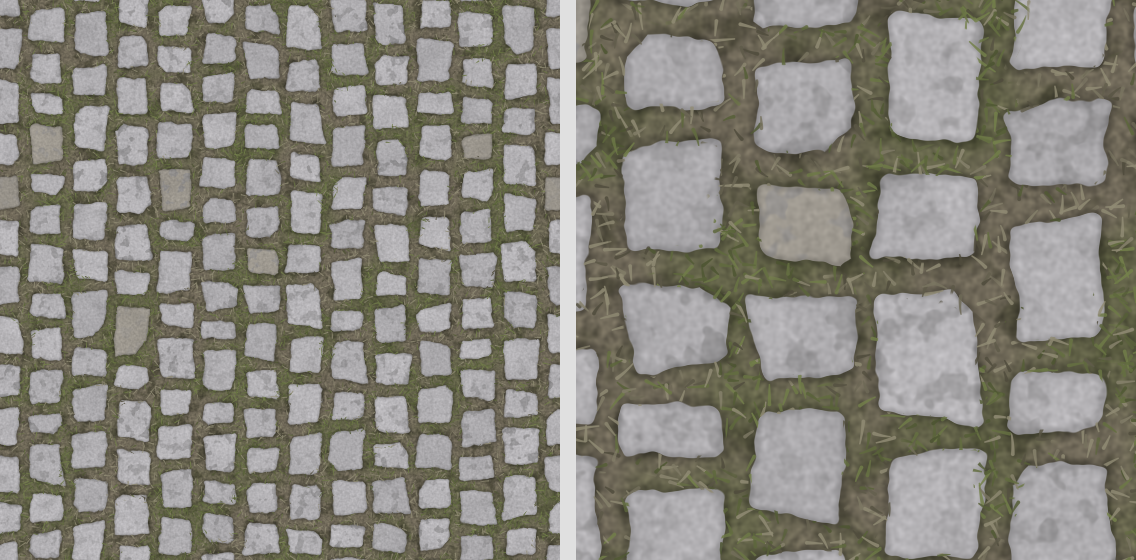
Left: the whole. Right: its middle third, enlarged.
Give the GLSL for this texture, as a WebGL 1 fragment shader.

```glsl
precision highp float;
// Weathered granite setts in thirteen loose columns, with grassy soil joints.
// Each column holds its own number of rows; every sett is a skewed, chipped
// rounded box. Grass and straw are layers of short hashed segments.

uniform vec2 u_resolution;

#define COLUMNS 13.0
#define MIN_ROWS 12.0
#define HALF_WIDTH 0.0285
#define ROW_GAP 0.0205
#define ROW_JITTER 0.32
#define CORNER_RADIUS 0.006
#define EDGE_ROUGHNESS 0.0032
#define GRASS_DENSITY 0.62
#define BLADE_WIDTH 0.0011
#define BROWN_SHARE 0.06

const vec3 GRANITE = vec3(0.695, 0.688, 0.700);
const vec3 GRANITE_DARK = vec3(0.545, 0.540, 0.545);
const vec3 GRANITE_BROWN = vec3(0.605, 0.585, 0.550);
const vec3 SOIL = vec3(0.440, 0.412, 0.350);
const vec3 SOIL_DARK = vec3(0.310, 0.295, 0.235);
const vec3 STRAW = vec3(0.565, 0.545, 0.455);
const vec3 GRASS = vec3(0.410, 0.455, 0.265);
const vec3 GRASS_DARK = vec3(0.295, 0.325, 0.190);

vec2 hash2(vec2 p) {
  vec3 q = fract(p.xyx * vec3(0.1031, 0.1030, 0.0973));
  q += dot(q, q.yzx + 33.33);
  return fract((q.xx + q.yz) * q.zy);
}

// Integer index wrapped to 0..n-1, so the pattern tiles.
float wrap(float i, float n) { return floor(mod(i + 0.5, n)); }

float slope(vec2 i, vec2 f, float period) {
  vec2 cell = vec2(wrap(i.x, period), wrap(i.y, period));
  return dot(hash2(cell + period) * 2.0 - 1.0, f);
}

// Tiling gradient noise, roughly -0.8..0.8.
float noise(vec2 uv, float freq) {
  vec2 p = uv * freq, i = floor(p), f = p - i;
  vec2 s = f * f * f * (f * (f * 6.0 - 15.0) + 10.0), e = vec2(1.0, 0.0);
  float low = mix(slope(i, f, freq), slope(i + e, f - e, freq), s.x);
  float high = mix(slope(i + e.yx, f - e.yx, freq), slope(i + 1.0, f - 1.0, freq), s.x);
  return 1.6 * mix(low, high, s.y);
}

float fbm(vec2 uv, float freq) {
  return 0.55 * noise(uv, freq) + 0.3 * noise(uv, freq * 2.0) + 0.15 * noise(uv, freq * 4.0);
}

// Lower boundary of a row, in row units.
float rowEdge(float row, float rows, float column) {
  return row + ROW_JITTER * (hash2(vec2(wrap(row, rows) + 31.0, column)).x - 0.5);
}

float settDistance(vec2 p, vec2 size, vec2 id) {
  vec2 skew = hash2(id + 5.0) - 0.5, taper = hash2(id + 57.0) - 0.5;
  vec2 chip = hash2(id + 91.0), side = sign(hash2(id + 113.0) - 0.5);
  p += p.yx * skew * vec2(0.20, 0.24);
  vec2 extent = size * (1.0 + 0.22 * taper * clamp(p.yx / size.yx, -1.5, 1.5));
  vec2 q = abs(p) - extent + CORNER_RADIUS;
  float box = length(max(q, 0.0)) + min(max(q.x, q.y), 0.0) - CORNER_RADIUS;
  float cut = 0.7071 * (dot(p, side) - (size.x + size.y) * mix(0.68, 1.15, chip.x));
  return max(box, cut);
}

// Signed distance to the closest sett, with its id.
vec3 closestSett(vec2 uv, vec2 warp) {
  vec3 best = vec3(1.0, 0.0, 0.0);
  float x = uv.x * COLUMNS - 0.08;
  for (float dx = -1.0; dx <= 1.0; dx++) {
    float c = floor(x + 0.5) + dx, column = wrap(c, COLUMNS);
    vec2 h = hash2(vec2(column, 7.0));
    float rows = MIN_ROWS + floor(h.x * 2.6);
    for (float dy = -1.0; dy <= 1.0; dy++) {
      float r = floor(uv.y * rows + h.y) + dy;
      vec2 id = vec2(column, wrap(r, rows));
      float bottom = rowEdge(r, rows, column), top = rowEdge(r + 1.0, rows, column);
      vec2 vary = hash2(id + 23.0) - 0.5;
      vec2 centre = vec2((c + 0.08) / COLUMNS + 0.006 * vary.x, (0.5 * (bottom + top) - h.y) / rows);
      vec2 size = vec2(HALF_WIDTH + 0.005 * vary.y, 0.5 * ((top - bottom) / rows - ROW_GAP));
      float d = settDistance(uv + warp - centre, size, id);
      if (d < best.x) best = vec3(d, id);
    }
  }
  return best;
}

// One layer of blades laid over the colour below.
vec3 addBlades(vec3 below, vec2 uv, float freq, float density, float lush) {
  vec2 p = uv * freq, cell = floor(p);
  float soft = 0.7 * freq / u_resolution.y;
  for (float dx = -1.0; dx <= 1.0; dx++) for (float dy = -1.0; dy <= 1.0; dy++) {
    vec2 c = cell + vec2(dx, dy);
    vec2 id = vec2(wrap(c.x, freq), wrap(c.y, freq)) + freq;
    vec2 root = hash2(id), pick = hash2(id + 17.0), tint = hash2(id + 43.0);
    vec2 dir = vec2(cos(6.2832 * pick.x), sin(6.2832 * pick.x)), q = p - c - root;
    float reach = mix(0.5, 0.95, tint.y), t = clamp(dot(q, dir) / reach, 0.0, 1.0);
    float bend = 0.25 * (root.x - 0.5) * t * t;
    float d = length(q - dir * reach * t - vec2(-dir.y, dir.x) * bend);
    float w = BLADE_WIDTH * freq * (1.0 - 0.6 * t);
    float cover = (1.0 - smoothstep(w - soft, w + soft, d)) * smoothstep(pick.y - 0.05, pick.y + 0.05, density);
    vec3 green = mix(GRASS_DARK, GRASS * 1.12, tint.y);
    vec3 dry = mix(SOIL_DARK, STRAW, smoothstep(0.1, 0.7, tint.y));
    below = mix(below, mix(dry, green, step(tint.x, lush)), 0.85 * cover);
  }
  return below;
}

void main() {
  vec2 uv = gl_FragCoord.xy / u_resolution;
  float aa = 0.8 / u_resolution.y;
  vec2 warp = EDGE_ROUGHNESS * vec2(noise(uv, 42.0), noise(uv + 0.37, 42.0));
  warp += 0.45 * EDGE_ROUGHNESS * vec2(noise(uv, 115.0), noise(uv + 0.61, 115.0));
  vec3 sett = closestSett(uv, warp);
  float d = sett.x, grain = noise(uv, 190.0) + 0.7 * noise(uv + 0.23, 310.0);
  float lush = smoothstep(-0.22, 0.28, fbm(uv + 0.17, 9.0));

  // Soil: mottled, mossy in places, shaded beside the setts.
  vec3 soil = mix(SOIL, SOIL_DARK, smoothstep(-0.05, 0.4, fbm(uv, 38.0)));
  soil = mix(soil, GRASS_DARK * 1.15, 0.45 * lush);
  soil *= (1.0 + 0.16 * grain) * mix(0.78, 1.0, smoothstep(0.0, 0.006, d));

  // Granite: tone per sett, damp blotches, grain and a worn rim.
  vec2 tone = hash2(sett.yz + 71.0), wear = hash2(sett.yz + 137.0);
  vec3 stone = mix(GRANITE, GRANITE_BROWN, step(tone.x, BROWN_SHARE)) * (0.96 + 0.08 * tone.y);
  float blotch = smoothstep(0.06, 0.26, fbm(uv + 0.41, 48.0));
  stone = mix(stone, GRANITE_DARK, blotch * mix(0.1, 0.75, wear.x));
  stone *= 1.0 + 0.07 * grain + 0.05 * noise(uv, 26.0);
  stone *= mix(1.0, 0.86, smoothstep(-0.005, 0.0, d));
  vec3 colour = mix(soil, stone, 1.0 - smoothstep(-aa, aa, d));

  // Grass: fills the joints, spilling over the setts only at tufts.
  float tuft = smoothstep(0.12, 0.4, fbm(uv + 0.73, 11.0));
  float spill = mix(0.003, 0.013, tuft);
  float density = smoothstep(-spill, 0.003, d) * GRASS_DENSITY * (0.65 + 0.5 * lush) - 0.06;
  for (float layer = 0.0; layer < 4.0; layer++)
    colour = addBlades(colour, uv, 64.0 + 13.0 * layer, density, 0.15 + 0.7 * lush);
  gl_FragColor = vec4(colour, 1.0);
}
```
